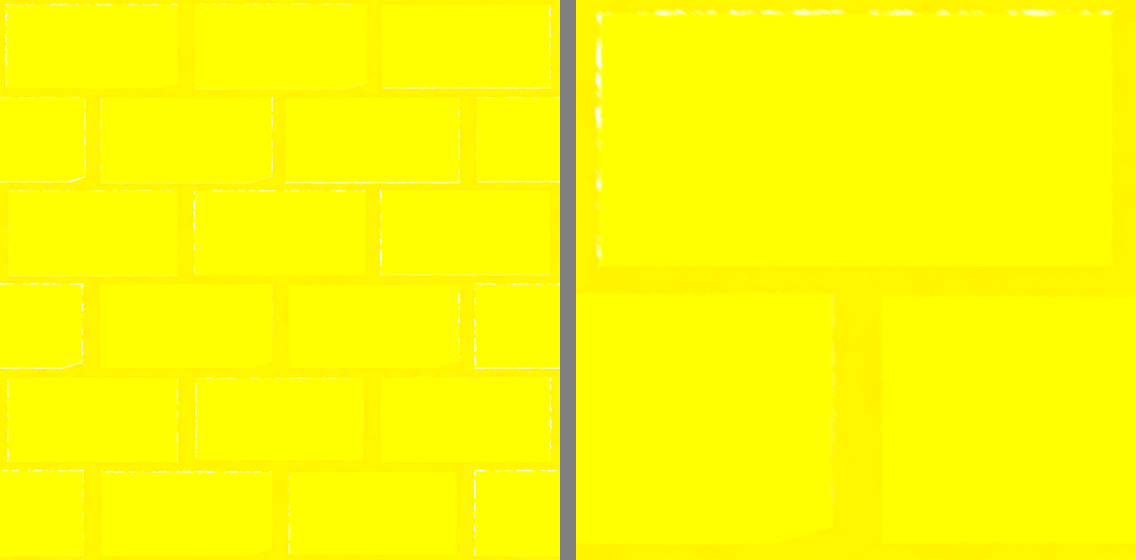
Left: the whole. Right: its middle third, enlarged.
This texture map is drawn by a three.js fragment shader. Its source:

```glsl
varying vec2 vUv;

const float TAU = 6.2831853;
const vec2 GRID = vec2(3.0, 6.0);            // bricks across, courses up
const vec2 HALF_BRICK = vec2(0.1518, 0.0748);
const vec2 SIZE_JITTER = vec2(0.0035, 0.0015);
const vec2 SHIFT_JITTER = vec2(0.0025, 0.0012);
const vec2 CHIP_SIZE = vec2(0.042, 0.013);   // slanted lower right corner
const float CHIP_CHANCE = 0.5;
const float RAGGED = 0.0013;
const float SOFT = 0.0013;
const float GLINT_WIDTH = 0.0027;
const float LUMP_CELLS = 28.0;
const vec3 BRICK = vec3(1.0, 1.0, 0.0);
const vec3 MORTAR = vec3(1.0, 0.975, 0.0);
const vec3 MORTAR_DEEP = vec3(1.0, 0.94, 0.0);
const vec3 GLINT = vec3(1.0, 1.0, 0.95);

vec2 hash2(vec2 p) {
  vec3 q = fract(p.xyx * vec3(0.1031, 0.1030, 0.0973));
  q += dot(q, q.yzx + 33.33);
  return fract((q.xx + q.yz) * q.zy);
}

vec4 hash4(vec2 p) {
  return vec4(hash2(p), hash2(p + 41.7));
}

// Tiling cellular noise: nearest and second nearest distance
vec2 cellular(vec2 uv, float cells) {
  vec2 p = uv * cells, base = floor(p);
  vec2 f = vec2(8.0);
  for (int j = -1; j <= 1; j++) {
    for (int i = -1; i <= 1; i++) {
      vec2 c = base + vec2(float(i), float(j));
      float d = length(c + hash2(mod(c, cells) + 7.0) - p);
      f = d < f.x ? vec2(d, f.x) : vec2(f.x, min(f.y, d));
    }
  }
  return f;
}

// Tiling layered sines, about -1 to 1
float ripple(vec2 uv, float freq) {
  vec2 p = uv * TAU;
  float a = sin(p.x * freq + 2.0 * sin(p.y * 5.0));
  float b = sin(p.y * (freq + 4.0) + 2.0 * sin(p.x * 7.0));
  float c = sin((p.x + p.y) * (2.0 * freq + 3.0) + a + b);
  return (a + b + c) / 3.0;
}

void main() {
  // Running bond: even courses slide by half a brick
  vec2 g = vUv * GRID;
  float course = floor(g.y);
  g.x += 0.5 * (1.0 - mod(course, 2.0));
  vec2 id = vec2(mod(floor(g.x), GRID.x), course);
  vec4 size = hash4(id + 3.0);
  vec4 wear = hash4(id + 19.0);
  vec2 p = (fract(g) - 0.5) / GRID - (size.zw - 0.5) * 2.0 * SHIFT_JITTER;
  vec2 h = HALF_BRICK + (size.xy - 0.5) * 2.0 * SIZE_JITTER;

  // Ragged depth to left, right, bottom and top sides
  float fine = ripple(vUv, 53.0);
  float bumps = 0.6 * fine + 0.7 * ripple(vUv.yx, 91.0);
  float rough = RAGGED * (0.4 + wear.x);
  vec4 depth = vec4(p.x + h.x, h.x - p.x, p.y + h.y, h.y - p.y);
  depth += bumps * rough * vec4(1.0, 1.0, 0.4, 1.0);

  // Chipped corner joins the bottom side
  vec2 chip = CHIP_SIZE * (0.6 + 0.5 * wear.z);
  vec2 normal = normalize(vec2(-chip.y, chip.x));
  float slant = dot(p - vec2(h.x - chip.x, -h.y), normal) + bumps * rough * 0.4;
  if (wear.y < CHIP_CHANCE) depth.z = min(depth.z, slant);
  float inside = min(min(depth.x, depth.y), min(depth.z, depth.w));

  // Mortar: lumps, cracks and a deeper tone beside the bricks
  vec2 lump = cellular(vUv + 0.004 * fine, LUMP_CELLS);
  float crack = 1.0 - smoothstep(0.0, 0.09, lump.y - lump.x);
  float patches = 0.5 + 0.5 * ripple(vUv, 6.0);
  float deep = 0.55 * patches * smoothstep(0.1, 0.8, lump.x) + 0.15 * crack;
  deep += 0.3 * smoothstep(-0.012, 0.0, inside) + 0.12 * fine;
  vec3 color = mix(MORTAR, MORTAR_DEEP, clamp(deep, 0.0, 1.0));

  // Flat brick faces
  color = mix(color, BRICK, smoothstep(-SOFT, SOFT, inside));

  // Broken bright rims, with their own strength on each side
  vec4 strength = smoothstep(vec4(0.3), vec4(1.0), hash4(id + 61.0));
  vec4 nearest = step(depth, vec4(inside + 0.0003));
  float rim = dot(strength * nearest, vec4(1.0)) / dot(nearest, vec4(1.0));
  float breaks = smoothstep(-0.5, 0.6, ripple(vUv, 23.0) + 0.5 * bumps);
  breaks = mix(breaks, 1.0, 0.5 * nearest.z);
  float line = 1.0 - smoothstep(0.0, GLINT_WIDTH, abs(inside));
  color = mix(color, GLINT, clamp(1.3 * line * rim * breaks, 0.0, 1.0));

  gl_FragColor = vec4(color, 1.0);
}
```
